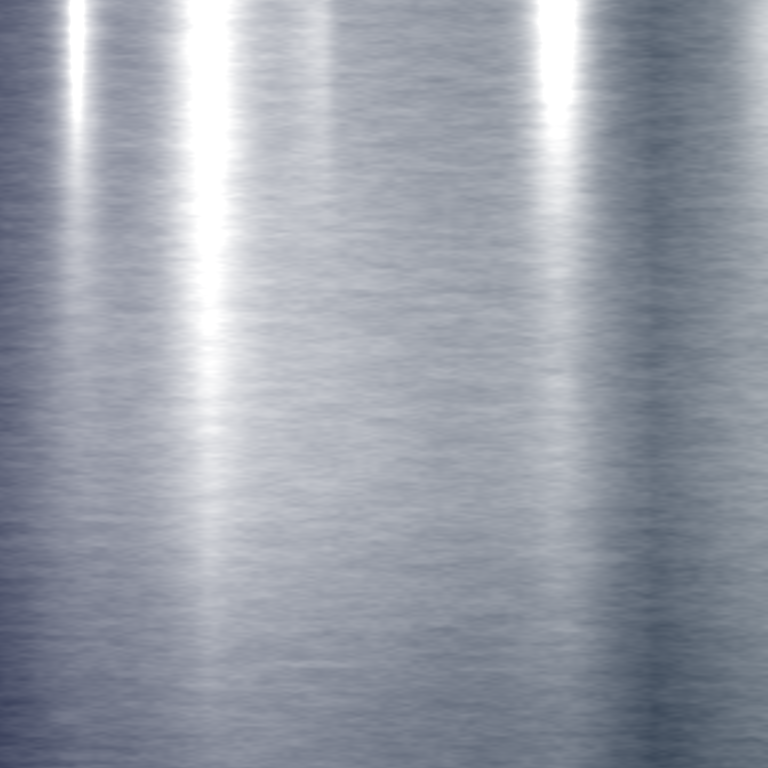
This texture is drawn by a Shadertoy shader. Its source:

```glsl
float hash(vec2 p) {
    vec3 q = fract(vec3(p.xyx) * 0.1031);
    q += dot(q, q.yzx + 33.33);
    return fract((q.x + q.y) * q.z);
}

float valueNoise(vec2 p) {
    vec2 cell = floor(p);
    vec2 f = fract(p);
    f = f * f * (3.0 - 2.0 * f);
    float low = mix(hash(cell), hash(cell + vec2(1.0, 0.0)), f.x);
    float high = mix(hash(cell + vec2(0.0, 1.0)), hash(cell + vec2(1.0)), f.x);
    return mix(low, high, f.y);
}

// Horizontal grain, centred on zero; each octave is shorter and finer
float brushedGrain(vec2 uv) {
    vec2 frequency = vec2(14.0, 110.0);
    float sum = 0.0;
    float weight = 0.34;
    for (int i = 0; i < 4; i++) {
        float bend = 0.5 * valueNoise(uv * vec2(45.0, 20.0) + float(i) * 7.0);
        vec2 p = uv * frequency + vec2(float(i) * 19.7, bend);
        sum += weight * (valueNoise(p) - 0.5);
        frequency *= vec2(1.9, 1.4);
        weight *= 0.9;
    }
    return sum;
}

// Broad reflection across the curved sheet
float sheetTone(float x) {
    float tone = mix(0.39, 0.61, smoothstep(-0.03, 0.12, x));
    tone = mix(tone, 0.75, smoothstep(0.09, 0.34, x));
    tone = mix(tone, 0.645, smoothstep(0.36, 0.62, x));
    tone = mix(tone, 0.665, smoothstep(0.62, 0.72, x));
    tone = mix(tone, 0.47, smoothstep(0.73, 0.85, x));
    return mix(tone, 0.63, smoothstep(0.85, 1.02, x));
}

float verticalShade(float y) {
    float lower = mix(0.68, 1.0, smoothstep(-0.08, 0.46, y));
    return lower * mix(1.0, 0.93, smoothstep(0.55, 1.0, y));
}

// Soft streak with separate widths to the left and right
float streak(float x, float centre, float leftWidth, float rightWidth) {
    float d = x - centre;
    float t = d / (d < 0.0 ? leftWidth : rightWidth);
    return exp(-t * t);
}

float fadeIn(float y, float start, float end) {
    return smoothstep(start, end, y);
}

float highlights(vec2 uv) {
    float x = uv.x;
    float y = uv.y;
    // Narrow light at the left
    float light = 0.34 * streak(x, 0.1, 0.024, 0.028) * fadeIn(y, 0.48, 1.0);
    light += 0.25 * streak(x, 0.1, 0.009, 0.009) * fadeIn(y, 0.72, 1.0);
    light += 0.05 * streak(x, 0.1, 0.035, 0.04) * fadeIn(y, 0.2, 0.6);
    // Long main light
    light += 0.16 * streak(x, 0.27, 0.05, 0.055) * fadeIn(y, -0.15, 0.65);
    light += 0.25 * streak(x, 0.265, 0.045, 0.055) * fadeIn(y, 0.35, 1.0);
    light += 0.05 * streak(x, 0.273, 0.015, 0.02) * fadeIn(y, -0.2, 0.5);
    // Faint light with a sharper right edge
    light += 0.15 * streak(x, 0.418, 0.045, 0.017) * fadeIn(y, 0.6, 1.0);
    // Bright upper light at the right
    light += 0.36 * streak(x, 0.725, 0.04, 0.045) * fadeIn(y, 0.52, 1.0);
    light += 0.18 * streak(x, 0.725, 0.022, 0.024) * fadeIn(y, 0.73, 1.0);
    light += 0.08 * streak(x, 0.728, 0.035, 0.03) * fadeIn(y, -0.1, 0.6);
    // Rim
    light += 0.24 * streak(x, 1.01, 0.045, 0.05) * fadeIn(y, 0.55, 1.0);
    return light;
}

vec3 steelTint(float tone, float x) {
    vec3 leftTint = vec3(-0.045, -0.01, 0.13);
    vec3 rightTint = vec3(-0.065, 0.008, 0.09);
    return vec3(tone) + mix(leftTint, rightTint, x) * (1.0 - tone);
}

void mainImage(out vec4 fragColor, in vec2 fragCoord) {
    vec2 uv = fragCoord / iResolution.xy;
    float tone = sheetTone(uv.x) * verticalShade(uv.y);
    tone += highlights(uv);

    // Slim shadow fold
    tone -= 0.025 * streak(uv.x, 0.853, 0.012, 0.025);
    tone += 0.13 * brushedGrain(uv);
    tone = clamp(tone, 0.0, 1.0);
    fragColor = vec4(clamp(steelTint(tone, uv.x), 0.0, 1.0), 1.0);
}
```
